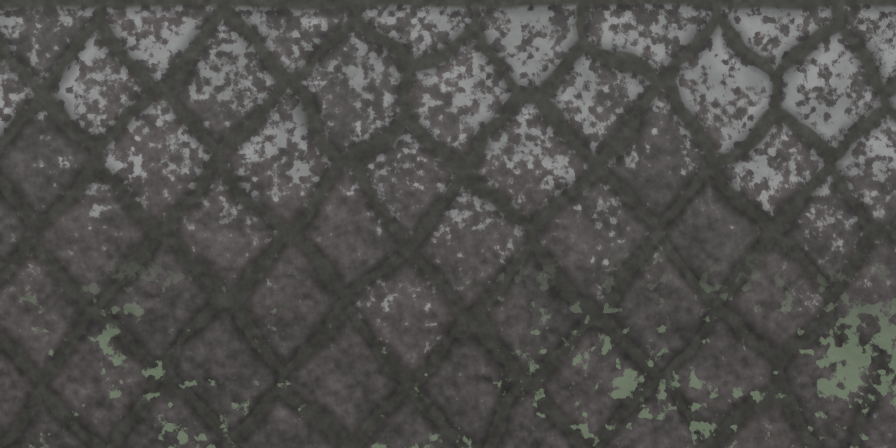
Write a WebGL 2 fragment shader that draws this texture.

```glsl
#version 300 es
precision highp float;
uniform vec2 u_resolution;
out vec4 fragColor;

const vec2 STONE_SIZE = vec2(0.273, 0.318);   // diamond width and height
const vec2 STONE_ORIGIN = vec2(0.911, 0.635); // centre of stone (0, 0)
const float TOP_ROW = 2.0;                    // rows above this one are left out
const float JITTER = 0.3;
const float JOINT = 0.06;                     // half width, in stone sides
const float CAP_Y = 0.985;
const vec3 MORTAR = vec3(0.240, 0.240, 0.226);
const vec3 STONE_DARK = vec3(0.262, 0.257, 0.252);
const vec3 STONE_WARM = vec3(0.325, 0.307, 0.307);
const vec3 CRUST = vec3(0.580, 0.590, 0.590);
const vec3 LICHEN = vec3(0.460, 0.520, 0.430);

float hash(vec2 p) {
  return fract(sin(dot(p, vec2(127.1, 311.7))) * 43758.5453);
}

float noise(vec2 p) {
  vec2 i = floor(p), f = fract(p);
  f = f * f * (3.0 - 2.0 * f);
  return mix(mix(hash(i), hash(i + vec2(1, 0)), f.x),
             mix(hash(i + vec2(0, 1)), hash(i + vec2(1, 1)), f.x), f.y);
}

float fbm(vec2 p) {
  float sum = 0.0, amp = 0.533;
  for (int i = 0; i < 4; i++) {
    sum += amp * noise(p);
    p = mat2(1.6, 1.2, -1.2, 1.6) * p + 7.3;
    amp *= 0.5;
  }
  return sum;
}

vec2 stoneCentre(vec2 id) {
  return id + JITTER * (vec2(hash(id), hash(id + 41.3)) - 0.5);
}

// Diagonal Voronoi lattice: xy = stone id, z = distance to its edge
vec3 stones(vec2 uv) {
  vec2 q = (uv - STONE_ORIGIN) / STONE_SIZE;
  vec2 p = vec2(q.x + q.y, q.x - q.y);
  vec2 base = floor(p + 0.5), id = base, nearest = vec2(9.0);
  for (int k = 0; k < 9; k++) {
    vec2 cell = base + vec2(k % 3 - 1, k / 3 - 1);
    if (cell.x - cell.y > TOP_ROW) continue;
    vec2 r = stoneCentre(cell) - p;
    if (dot(r, r) < dot(nearest, nearest)) { nearest = r; id = cell; }
  }
  float edge = 9.0;
  for (int k = 0; k < 25; k++) {
    vec2 cell = id + vec2(k % 5 - 2, k / 5 - 2);
    if (cell == id || cell.x - cell.y > TOP_ROW) continue;
    vec2 r = stoneCentre(cell) - p;
    edge = min(edge, dot(0.5 * (nearest + r), normalize(r - nearest)));
  }
  return vec3(id, edge);
}

void main() {
  vec2 uv = gl_FragCoord.xy / u_resolution.y;

  // Rough stone outlines
  vec2 wobble = vec2(fbm(uv * 9.0), fbm(uv * 9.0 + 31.0)) - 0.5;
  vec3 stone = stones(uv + 0.05 * wobble);
  float tone = hash(stone.xy + 17.0);
  float grain = fbm(uv * 65.0);
  float rough = fbm(uv * 16.0);
  float joint = JOINT + 0.07 * (rough - 0.5) + 0.03 * (grain - 0.5);
  float capEdge = (CAP_Y - uv.y + 0.02 * wobble.y) / STONE_SIZE.x;
  float inside = min(stone.z - joint, capEdge);

  // Stone face with chipped relief, lit from above
  float relief = rough - fbm((uv + vec2(0.004, 0.012)) * 16.0);
  vec3 face = mix(STONE_DARK, STONE_WARM, clamp(0.6 * tone + rough - 0.3, 0.0, 1.0));
  face *= 0.76 + 0.48 * grain + 0.55 * relief;

  // Pale crust: thick at the top, running down in streaks
  float height = smoothstep(0.12, 0.95, uv.y);
  float streak = fbm(uv * vec2(22.0, 4.0) + stone.xy * 3.7);
  float cover = mix(0.02, 0.56, height) + 0.6 * (streak - 0.5)
              + 0.24 * (tone - 0.5) + 0.07 * (uv.x - 1.0);
  face += 0.06 * height;
  float crust = smoothstep(0.0, 0.3, cover + 1.2 * (grain - 0.5) - 0.42);
  face = mix(face, CRUST * (0.82 + 0.36 * rough), 0.75 * crust);
  face *= mix(0.76, 1.0, smoothstep(0.0, 0.12, inside));

  // Mortar joints and cap strip
  vec3 mortar = MORTAR * (0.8 + 0.4 * grain + 0.3 * relief) + 0.035 * height;
  vec3 color = mix(mortar, face, smoothstep(-0.02, 0.025, inside));

  // Lichen flecks, densest low on the right
  float low = 1.0 - smoothstep(0.2, 0.5, uv.y);
  float fleck = 0.6 * fbm(uv * 42.0 + 5.0) + 0.4 * fbm(uv * 7.0 + 13.0);
  fleck += 0.09 * smoothstep(1.0, 1.9, uv.x);
  color = mix(color, LICHEN, 0.75 * low * smoothstep(0.63, 0.71, fleck));

  fragColor = vec4(color, 1.0);
}
```
